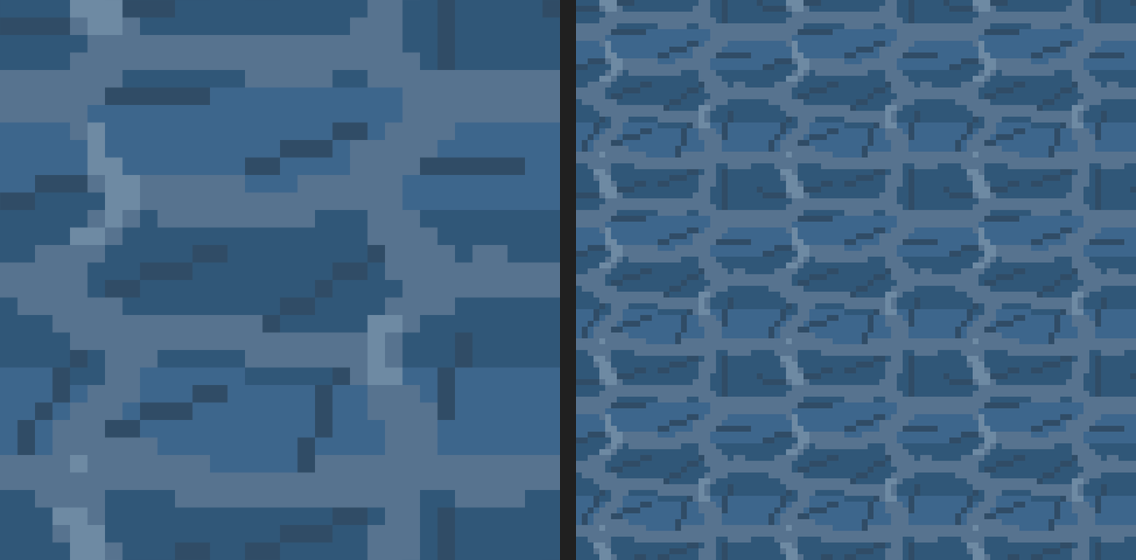
Left, the tile; right, the same tile 3 across and 3 down.
Give the GLSL for this pattern, as a three.js fragment shader.

```glsl
// Blocky blue stone paving: two staggered columns of flat stones with pale mortar.
// Each block of a coarse grid is coloured from a wrapped, stretched Voronoi diagram;
// tone bands, stepped cracks and mortar glints are added by formulas and wrapping noise.

#define GRID 32.0         // blocks across the tile
#define EDGE_SOFT 0.0625  // width of block edge smoothing, in blocks
#define STRETCH 0.25      // squared horizontal squeeze of the stone metric
#define MORTAR 1.25       // half width of the mortar, in blocks
#define GLINT 0.8         // half width of the glints, in blocks
#define GLINT_LEVEL 0.54  // noise level above which mortar glints
#define WOBBLE 1.8        // bending of the stone outlines, in blocks
#define LIGHT_LEVEL 0.45  // level above which stone is lighter
#define CRACK_REACH 3.2   // half length of a crack, in blocks

const vec3 STONE_DARK  = vec3(0.19, 0.34, 0.47);
const vec3 STONE_LIGHT = vec3(0.24, 0.40, 0.55);
const vec3 MORTAR_BASE = vec3(0.34, 0.45, 0.56);
const vec3 MORTAR_PALE = vec3(0.43, 0.54, 0.64);
const vec3 CRACK_DARK  = vec3(0.19, 0.30, 0.40);

varying vec2 vUv;

float hash(vec2 p) {
  return fract(sin(dot(p, vec2(127.1, 311.7))) * 43758.5453);
}

// Value noise that repeats after "period" lattice steps
float noise(vec2 p, vec2 period, float seed) {
  vec2 i = floor(p), f = fract(p);
  f = f * f * (3.0 - 2.0 * f);
  vec2 a = mod(i, period) + seed, b = mod(i + 1.0, period) + seed;
  return mix(mix(hash(a), hash(vec2(b.x, a.y)), f.x),
             mix(hash(vec2(a.x, b.y)), hash(b), f.x), f.y);
}

// Noise over the tile with a whole number of repeats each way
float tileNoise(vec2 p, vec2 repeats, float seed) {
  return noise(p / GRID * repeats, repeats, seed);
}

vec2 wrapOffset(vec2 d) {
  return mod(d + 0.5 * GRID, GRID) - 0.5 * GRID;
}

// Four stones in the middle column, three larger ones in the side column
vec2 stoneCentre(float id) {
  vec2 jitter = 0.8 * vec2(hash(vec2(id, 3.0)), hash(vec2(id, 8.0))) - 0.4;
  vec2 middle = vec2(13.6, 0.5 + GRID / 4.0 * id);
  vec2 side = vec2(30.4, -0.5 + GRID / 3.0 * (id - 4.0));
  return (id < 3.5 ? middle : side) + jitter;
}

float stretchedSq(vec2 d) {
  return dot(d * d, vec2(STRETCH, 1.0));
}

// One stepped, block-wide crack on the given side of a stone
bool isCrack(vec2 d, float id, float side) {
  vec2 key = vec2(id + 11.0, side + 5.0);
  vec2 anchor = vec2(side * 4.5, 3.6 * hash(key) - 1.8);
  vec2 q = floor(d - anchor + 0.5);
  if (hash(key + 2.3) > 0.72) q = q.yx;
  float slope = mix(-0.35, 0.85, hash(key + 4.7));
  return abs(q.x) < CRACK_REACH && abs(q.y - floor(slope * q.x + 0.5)) < 0.5;
}

vec3 blockColour(vec2 block) {
  vec2 p = mod(block, GRID) + 0.5;
  vec2 bend = vec2(tileNoise(p, vec2(8.0), 17.0), tileNoise(p, vec2(8.0), 43.0)) - 0.5;
  vec2 bent = p + WOBBLE * bend;

  // Nearest stone
  float best = 1e5, stone = 0.0;
  vec2 nearest = vec2(0.0);
  for (int i = 0; i < 7; i++) {
    vec2 d = wrapOffset(bent - stoneCentre(float(i)));
    float sq = stretchedSq(d);
    if (sq < best) { best = sq; stone = float(i); nearest = d; }
  }

  // Distance to the closest border, and whether it divides the columns
  float border = 1e5;
  bool upright = false;
  for (int i = 0; i < 7; i++) {
    if (abs(float(i) - stone) < 0.5) continue;
    vec2 d = wrapOffset(bent - stoneCentre(float(i)));
    vec2 slant = 2.0 * (d - nearest) * vec2(STRETCH, 1.0);
    float dist = (stretchedSq(d) - best) / length(slant);
    if (dist < border) { border = dist; upright = abs(d.x - nearest.x) > 8.0; }
  }

  // Mortar with glints along its slanting runs
  if (border < MORTAR) {
    bool glint = upright && border < GLINT
      && tileNoise(p, vec2(4.0, 8.0), 71.0) > GLINT_LEVEL;
    return glint ? MORTAR_PALE : MORTAR_BASE;
  }

  // Stone with cracks and two broad light bands
  vec2 d = wrapOffset(p - stoneCentre(stone));
  if (isCrack(d, stone, -1.0) || isCrack(d, stone, 1.0)) return CRACK_DARK;
  float band = cos(6.2831853 * 2.0 * (p.y - 8.0) / GRID);
  band += 0.9 * (tileNoise(p, vec2(6.0, 8.0), 29.0) - 0.5);
  return band > LIGHT_LEVEL ? STONE_LIGHT : STONE_DARK;
}

void main() {
  // Blend the four closest blocks over a narrow edge
  vec2 p = vUv * GRID - 0.5;
  vec2 b = floor(p);
  vec2 f = clamp((fract(p) - 0.5) / EDGE_SOFT + 0.5, 0.0, 1.0);
  vec3 low = mix(blockColour(b), blockColour(b + vec2(1.0, 0.0)), f.x);
  vec3 high = mix(blockColour(b + vec2(0.0, 1.0)), blockColour(b + 1.0), f.x);
  gl_FragColor = vec4(mix(low, high, f.y), 1.0);
}
```
